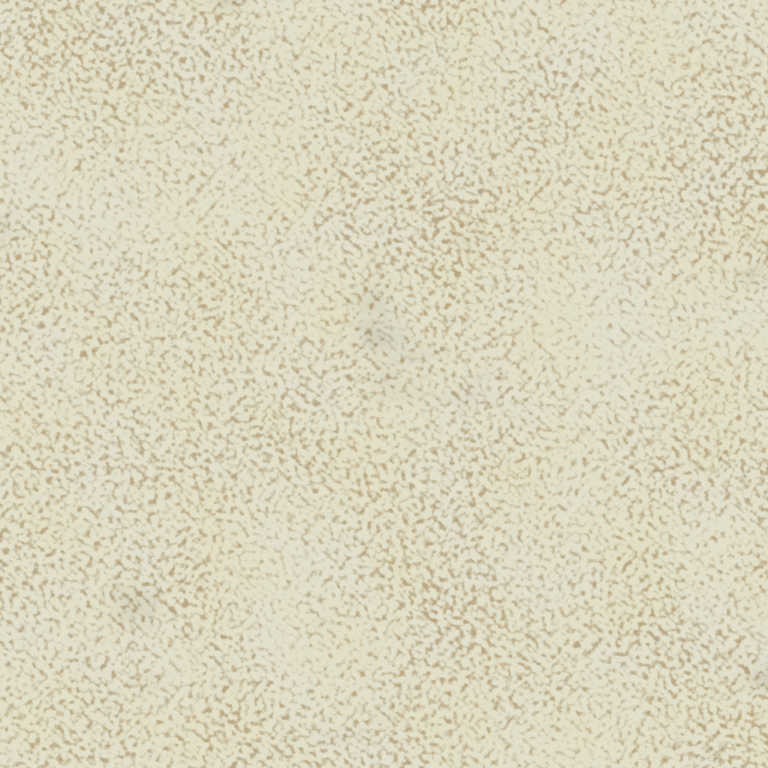
This texture is drawn by a WebGL 2 fragment shader. Its source:

```glsl
#version 300 es
precision highp float;
// Pale sandy plaster with fine slanted pits, faint tint drifts and a few grey stains.

#define GRAIN_FREQ 150.0
#define GRAIN_STRETCH 0.72
#define PIT_START -0.13
#define PIT_END 0.68
#define DRIFT_AMOUNT 0.16
#define STAIN_FREQ 4.5
#define STAIN_DARKEN 0.09
#define LIGHT_COLOR vec3(0.884, 0.874, 0.788)
#define PIT_COLOR vec3(0.735, 0.668, 0.530)
#define COOL_TINT vec3(-0.004, 0.003, 0.026)

uniform vec2 u_resolution;
out vec4 fragColor;

// Unit gradient vector for a lattice corner
vec2 cornerGradient(vec2 cell) {
    vec3 q = fract(cell.xyx * vec3(0.1031, 0.1030, 0.0973));
    q += dot(q, q.yzx + 33.33);
    float angle = 6.28318 * fract((q.x + q.y) * q.z);
    return vec2(cos(angle), sin(angle));
}

float gradientNoise(vec2 p) {
    vec2 cell = floor(p);
    vec2 f = p - cell;
    vec2 w = f * f * f * (f * (f * 6.0 - 15.0) + 10.0);
    float a = dot(cornerGradient(cell), f);
    float b = dot(cornerGradient(cell + vec2(1, 0)), f - vec2(1, 0));
    float c = dot(cornerGradient(cell + vec2(0, 1)), f - vec2(0, 1));
    float d = dot(cornerGradient(cell + vec2(1, 1)), f - vec2(1, 1));
    return mix(mix(a, b, w.x), mix(c, d, w.x), w.y);
}

float layeredNoise(vec2 p) {
    float sum = 0.0;
    float weight = 1.0;
    for (int i = 0; i < 4; i++) {
        sum += weight * gradientNoise(p);
        p = mat2(1.6, 1.2, -1.2, 1.6) * p + 17.3;
        weight *= 0.5;
    }
    return sum;
}

// Grain drawn out along the given angle
float slantedGrain(vec2 p, float angle) {
    vec2 axis = vec2(cos(angle), sin(angle));
    vec2 q = vec2(dot(p, axis) * GRAIN_STRETCH, dot(p, vec2(-axis.y, axis.x)));
    return gradientNoise(q * GRAIN_FREQ + 311.0);
}

void main() {
    vec2 uv = gl_FragCoord.xy / min(u_resolution.x, u_resolution.y);

    // Broad drifts and sparse stains
    float drift = layeredNoise(uv * 5.0 + 41.7);
    float tint = layeredNoise(uv * 9.0 + 83.1);
    float stainField = layeredNoise(uv * vec2(0.7, 1.2) * STAIN_FREQ + 7.9);
    float stain = smoothstep(0.30, 0.85, stainField);

    // Falling grain dominates, rising grain takes over in places
    float turn = 0.55 + 1.3 * gradientNoise(uv * 14.0 + 5.2);
    float grain = slantedGrain(uv, -0.72) * cos(turn)
                + slantedGrain(uv + 3.7, 0.85) * sin(turn);
    grain += 0.28 * gradientNoise(uv * GRAIN_FREQ * 1.7 + 59.0);

    // Pits: dark specks on an otherwise flat light ground
    float level = grain * (1.0 + 0.25 * drift + 0.2 * stain) + DRIFT_AMOUNT * drift;
    float pit = smoothstep(PIT_START, PIT_END, level);

    vec3 color = mix(LIGHT_COLOR, PIT_COLOR, pit);
    color += COOL_TINT * tint;
    color -= 0.012 * grain;
    color -= STAIN_DARKEN * stain * vec3(1.0, 1.0, 0.9);
    fragColor = vec4(clamp(color, 0.0, 1.0), 1.0);
}
```
